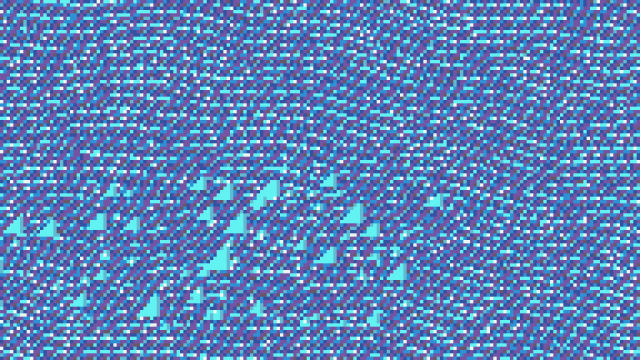
This texture is drawn by a WebGL 1 fragment shader. Its source:

```glsl
precision highp float;
// Blocky woven grid: a diagonal lattice of violet, navy and blue cells,
// crossed by wavy rows of cyan dashes, with stepped right triangles scattered
// over a lower band. Each cell is coloured by formula, then supersampled.
uniform vec2 u_resolution;

#define ROWS 108.0          // cells over the canvas height
#define PERIOD 4.0          // lattice repeat in cells
#define DASH_SHARE 0.72     // chance of a dash in the open weave
#define DASH_IN_ZONE 0.38   // chance of a dash among the triangles
#define TRI_GRID 11.0       // spacing of the triangle scatter
#define TRI_SHARE 0.62      // chance of a triangle per scatter tile
#define TRI_MIN 3.0         // smallest triangle, in cells
#define TRI_MAX 8.5         // largest triangle, in cells
#define AA 3                // samples per pixel side

const vec3 VIOLET = vec3(0.46, 0.33, 0.64);
const vec3 NAVY   = vec3(0.20, 0.32, 0.63);
const vec3 BLUE   = vec3(0.18, 0.57, 0.84);
const vec3 TEAL   = vec3(0.38, 0.73, 0.82);
const vec3 CYAN   = vec3(0.39, 0.95, 0.95);
const vec3 BROWN  = vec3(0.41, 0.34, 0.41);
const vec3 WHITE  = vec3(0.92, 0.97, 0.94);

float hash(vec2 p) {
  return fract(sin(dot(p, vec2(127.1, 311.7))) * 4375.85);
}

// Slow drift that makes the dash rows slope and ripple.
float rowBend(vec2 c) {
  return 0.10 * c.x + 3.5 * sin(0.034 * c.x + 0.02 * c.y + 0.6)
       + 1.1 * sin(0.11 * c.x - 0.07 * c.y);
}

// Sideways slips of the diagonal lattice.
float latticeSlip(vec2 c) {
  return floor(1.3 * sin(0.07 * c.x + 0.19 * c.y)
             + 1.2 * sin(0.05 * c.x - 0.13 * c.y + 2.0));
}

// Strength of the triangle zone: low, and left of centre.
float triangleZone(vec2 c) {
  vec2 p = c / ROWS;
  float band = smoothstep(0.06, 0.16, p.y) * (1.0 - smoothstep(0.46, 0.56, p.y));
  return band * (1.0 - smoothstep(1.08, 1.28, p.x));
}

vec3 weave(vec2 c) {
  float bentRow = c.y + floor(rowBend(c));
  float diagonal = c.x - c.y + latticeSlip(c);
  float row = mod(bentRow, PERIOD);
  float col = mod(diagonal, PERIOD);
  float grain = hash(c);
  float motif = hash(vec2(floor(diagonal / PERIOD), floor(bentRow / PERIOD)) + 7.0);
  float dashShare = mix(DASH_SHARE, DASH_IN_ZONE, triangleZone(c));
  bool dash = row < 0.5 && motif < dashShare;

  // Light diagonal.
  if (col < 0.5) {
    if (row < 0.5) return CYAN;
    if (row > 1.5 && row < 2.5) return grain < 0.7 ? TEAL : CYAN;
    return grain < 0.2 ? TEAL : BLUE;
  }
  // Navy diagonal, lit by dashes and blue shadows.
  if (col < 1.5) {
    if (dash) return CYAN;
    if (row < 0.5) return BLUE;
    if (row > 2.5) return grain < 0.6 ? BLUE : NAVY;
    return row > 1.5 && grain < 0.14 ? WHITE : NAVY;
  }
  // Violet diagonal, where dashes end.
  if (col < 2.5) {
    if (dash) return grain < 0.65 ? WHITE : CYAN;
    return VIOLET;
  }
  // Violet diagonal with navy and brown specks.
  if (row > 1.5 && row < 2.5) return BROWN;
  return row > 0.5 && row < 1.5 ? NAVY : VIOLET;
}

// Adds one layer of stepped triangles: flat base, upright right side.
vec3 addTriangles(vec3 color, vec2 c, float layer) {
  vec2 q = c + layer * vec2(5.0, 6.0);
  q.x += 4.0 * floor(q.y / TRI_GRID);
  vec2 tile = floor(q / TRI_GRID);
  vec2 id = tile + 31.0 * layer;
  float pick = hash(id + 3.3);
  float spread = hash(id + 9.1);
  float size = floor(mix(TRI_MIN, TRI_MAX, spread * spread));
  vec2 room = vec2(TRI_GRID - size);
  vec2 corner = floor(room * vec2(hash(id + 1.7), hash(id + 5.9)));
  vec2 local = q - tile * TRI_GRID - corner;
  float fromRight = size - 1.0 - local.x;
  bool inside = local.y >= 0.0 && local.y < size - 1.0
             && fromRight >= 0.0 && fromRight < size - local.y;
  if (!inside || pick > TRI_SHARE * triangleZone(c)) return color;
  if (fromRight < 0.5) return TEAL;
  return local.y < 0.5 && fromRight < 1.5 && spread < 0.35 ? WHITE : CYAN;
}

vec3 cellColor(vec2 c) {
  vec3 color = weave(c);
  color = addTriangles(color, c, 0.0);
  return addTriangles(color, c, 1.0);
}

void main() {
  vec3 sum = vec3(0.0);
  for (int i = 0; i < AA; i++) {
    for (int j = 0; j < AA; j++) {
      vec2 offset = (vec2(float(i), float(j)) + 0.5) / float(AA) - 0.5;
      sum += cellColor(floor((gl_FragCoord.xy + offset) / u_resolution.y * ROWS));
    }
  }
  gl_FragColor = vec4(sum / float(AA * AA), 1.0);
}
```
